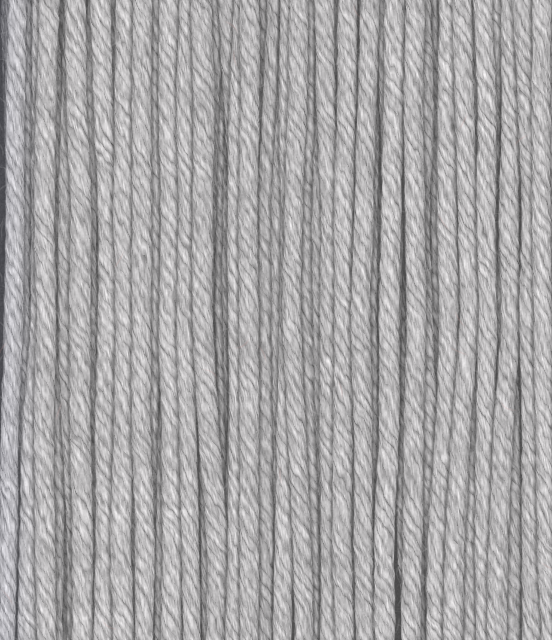
Write a Shadertoy shader that draws this texture.

```glsl
// Hanging skeins of pale grey twisted cotton, side by side in overlapping layers.
// Each thread is a wandering vertical cylinder with steep leaf-like plies and fibres;
// threads shade those behind them, and loose hairs lie on top.

float hash(vec2 p) {
    vec3 q = fract(vec3(p.xyx) * 0.1031);
    q += dot(q, q.yzx + 33.33);
    return fract((q.x + q.y) * q.z);
}

float noise(vec2 p) {
    vec2 i = floor(p), f = fract(p);
    f = f * f * (3.0 - 2.0 * f);
    return mix(mix(hash(i), hash(i + vec2(1, 0)), f.x),
               mix(hash(i + vec2(0, 1)), hash(i + vec2(1, 1)), f.x), f.y);
}

// Sideways drift of a thread along its length
float wander(float y, float seed) {
    return (noise(vec2(y * 1.7, seed)) - 0.5) * 0.028
         + (noise(vec2(y * 6.0, seed + 40.0)) - 0.5) * 0.006;
}

// Brightness of twisted cotton; u runs from -1 to 1 across the thread
float cotton(float u, float y, float seed) {
    float a = clamp(u, -1.0, 1.0);
    float pitch = 0.024 + 0.004 * hash(vec2(seed, 5.0));
    float phase = y / pitch + 0.95 * asin(a) + seed * 0.37
                + 0.8 * noise(vec2(y * 18.0, seed))
                + 0.35 * noise(vec2(a * 2.5 + seed * 3.0, y * 60.0));
    float ply = fract(phase);
    float bulge = pow(sin(3.14159 * ply), 0.8);
    float round_ = sqrt(1.0 - a * a);
    float fibre = noise(vec2(a * 6.0 + ply * 2.5 + seed, y * 85.0 + floor(phase) * 7.0)) - 0.5;
    float strand = noise(vec2(phase * 5.0, y * 35.0 + seed)) - 0.5;
    float fleck = noise(vec2(a * 7.0 + seed * 9.0, y * 130.0)) - 0.5;
    float crease = 0.5 + 0.9 * noise(vec2(a * 2.0 + seed, y * 70.0));
    float value = mix(0.50, 0.725, pow(round_, 0.8));
    value += 0.19 * (bulge - 0.64) * crease * (0.5 + 0.5 * round_);
    value += 0.17 * fibre + 0.11 * strand + 0.09 * fleck;
    return value - 0.02 * a;
}

// Short curved loose hairs, one per cell of a turned grid; y holds the tint seed
vec2 hairs(vec2 p, float seed, float px) {
    float turn = seed * 0.55 + 0.3;
    p = mat2(cos(turn), sin(turn), -sin(turn), cos(turn)) * p * 26.0;
    vec2 cell = floor(p), q = fract(p) - 0.5;
    float h = hash(cell + seed * 31.0);
    float bend = (hash(cell + seed * 57.0) - 0.5) * 2.4;
    float d = abs(q.y - (h - 0.5) * 0.5 - bend * q.x * q.x - (h - 0.5) * q.x);
    float line = 1.0 - smoothstep(0.008, 0.016 + px * 26.0, d);
    line *= smoothstep(0.45, 0.1, abs(q.x)) * step(0.4, h);
    return vec2(line, hash(cell + seed * 83.0));
}

void mainImage(out vec4 fragColor, in vec2 fragCoord) {
    vec2 p = fragCoord / iResolution.y;
    float px = 1.0 / iResolution.y;
    float value = 0.36;

    // Three layers of thread, from back to front
    for (int layer = 0; layer < 3; layer++) {
        float L = float(layer);
        float spacing = 0.028 + 0.0035 * L;
        float light = 0.86 + 0.075 * L;
        float base = floor(p.x / spacing);
        for (int j = -2; j <= 2; j++) {
            float id = base + float(j);
            float seed = id + 61.0 * L + 100.0;
            float centre = (id + 0.5 + 0.4 * (hash(vec2(seed, 1.0)) - 0.5)) * spacing
                         + wander(p.y, seed);
            float radius = 0.0145 + 0.0026 * hash(vec2(seed, 2.0));
            radius += 0.0020 * (noise(vec2(p.y * 60.0, seed)) - 0.5);
            float u = (p.x - centre) / radius;

            // Contact shadow on whatever lies behind, then the thread itself
            value *= mix(0.60, 1.0, smoothstep(0.85, 1.45, abs(u)));
            float soft = 1.0 * px / radius + 0.04;
            float cover = 1.0 - smoothstep(1.0 - soft, 1.0 + soft, abs(u));
            float tone = light * (0.98 + 0.04 * hash(vec2(seed, 3.0)));
            value = mix(value, cotton(u, p.y, seed) * tone, cover);
        }
    }

    // Lift the deepest gaps and add fine grain
    value = max(value, 0.27 + 0.14 * value);
    value += 0.05 * (noise(p * 430.0) - 0.5);
    vec3 color = value * vec3(1.003, 0.994, 0.998);
    color += vec3(-0.008, -0.004, 0.015) * smoothstep(0.08, 0.0, p.x);

    // Loose hairs, a rare one faintly pink
    for (int k = 0; k < 4; k++) {
        vec2 hair = hairs(p + 0.37 * float(k), float(k) + 1.0, px);
        vec3 tint = mix(vec3(0.76), vec3(0.80, 0.58, 0.56), step(0.985, hair.y));
        color = mix(color, tint, 0.15 * hair.x);
    }
    fragColor = vec4(clamp(color, 0.0, 1.0), 1.0);
}
```
